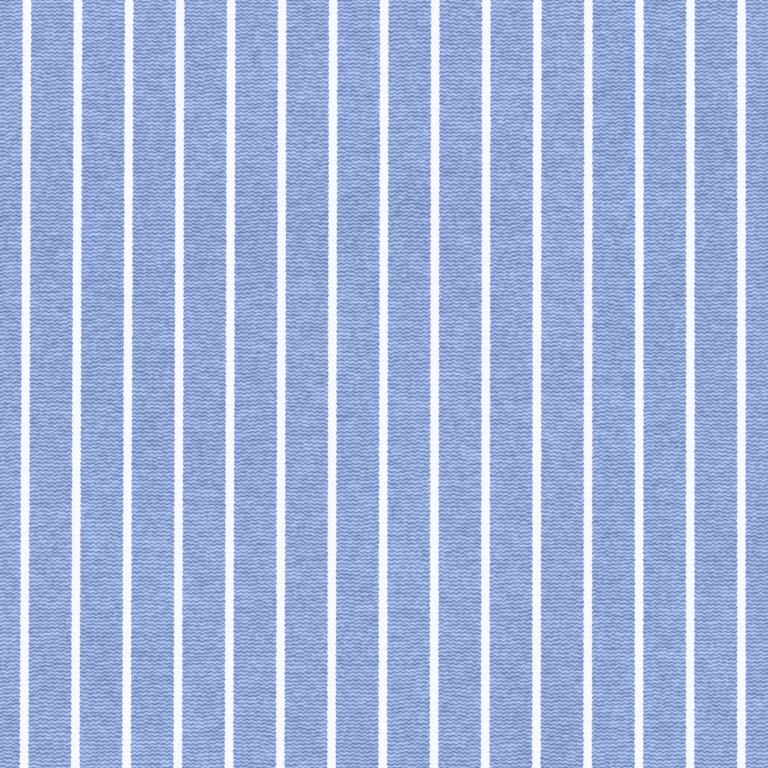
Reproduce this texture procedurally as a Shadertoy shader.

```glsl
float hash(vec2 p) {
    vec3 q = fract(vec3(p.xyx) * 0.1031);
    q += dot(q, q.yzx + 33.33);
    return fract((q.x + q.y) * q.z);
}

float noise(vec2 p) {
    vec2 cell = floor(p), f = fract(p);
    f = f * f * (3.0 - 2.0 * f);
    return mix(mix(hash(cell), hash(cell + vec2(1, 0)), f.x),
               mix(hash(cell + vec2(0, 1)), hash(cell + 1.0), f.x), f.y);
}

// Height of the cloth: horizontal ribs broken up by the vertical threads
float weave(vec2 uv) {
    float thread = uv.x * 260.0;
    float wander = 0.9 * noise(uv * vec2(16.0, 9.0)) + 0.5 * noise(uv * vec2(110.0, 60.0));
    float crossing = 0.16 * sin(3.14159 * thread);
    float rib = sin(6.28318 * (uv.y * 192.0 + wander + crossing));
    float grain = noise(vec2(thread, uv.y * 384.0)) - 0.5;
    float slub = noise(uv * vec2(45.0, 192.0)) - 0.5;
    return 0.5 + 0.34 * rib + 0.42 * grain + 0.16 * slub;
}

// Coverage of the white pinstripes, leaning slightly towards the lower left
float pinstripes(vec2 uv, float pixel) {
    float x = uv.x + 0.004 * (1.0 - uv.x) * (1.0 - uv.y);
    float pitch = 0.06645;
    float fromCentre = abs(mod(x - 0.0352 + 0.5 * pitch, pitch) - 0.5 * pitch);
    float scallop = 0.0005 * sin(6.28318 * uv.y * 128.0)
                  + 0.0008 * (noise(uv * vec2(60.0, 170.0)) - 0.5);
    float edge = max(pixel, 0.0012);
    return 1.0 - smoothstep(-edge, edge, fromCentre - 0.0056 - scallop);
}

void mainImage(out vec4 fragColor, in vec2 fragCoord) {
    vec2 uv = fragCoord / iResolution.xy;
    float height = weave(uv);

    // Blue ground with faint broad unevenness
    float cloud = 0.08 * (noise(uv * 7.0) - 0.5);
    vec3 blue = mix(vec3(0.43, 0.51, 0.70), vec3(0.71, 0.80, 0.98),
                    clamp(height + cloud, 0.0, 1.0));

    // White yarn with a fine diagonal twist
    float twist = 0.5 + 0.5 * sin(6.28318 * (uv.y * 128.0 + uv.x * 150.0));
    vec3 white = mix(vec3(0.91, 0.93, 0.98), vec3(0.98, 0.985, 1.0),
                     clamp(0.35 + 0.4 * twist + 0.5 * height, 0.0, 1.0));

    fragColor = vec4(mix(blue, white, pinstripes(uv, 0.75 / iResolution.x)), 1.0);
}
```
